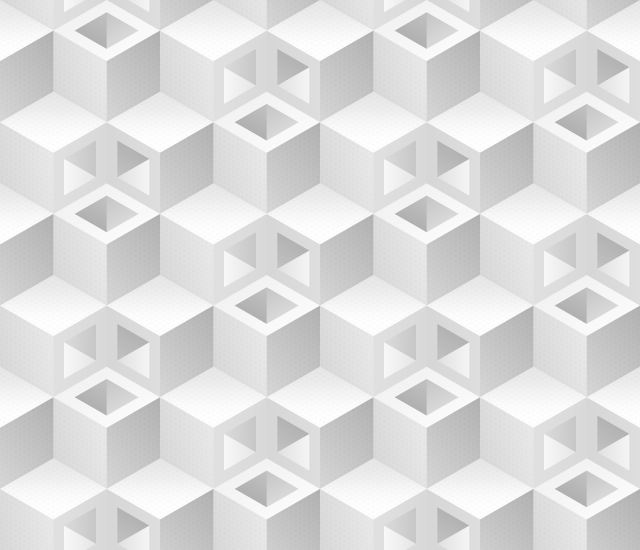
A WebGL 2 fragment shader for this pattern:

```glsl
#version 300 es
precision highp float;
// Isometric stack of pale cubes: the plane is cut into hexagons, each an inner
// corner of three rhombic faces with soft gradients. Every third hexagon is
// framed and has three recessed windows. The cell repeats 2 x 3 times.

uniform vec2 u_resolution;
out vec4 outColor;

const float SQRT3 = 1.7320508;
const vec2 REPEATS = vec2(2.0, 3.0);            // whole cells across and down
const vec2 CELL = vec2(3.0, SQRT3);             // cell size in hexagon widths
const vec2 TOP_SHADE = vec2(0.905, 0.995);      // back corner, front corner
const vec2 LEFT_SHADE = vec2(0.845, 0.915);     // inner edge, outer edge
const vec2 RIGHT_SHADE = vec2(0.695, 0.845);    // inner top, outer bottom
const vec3 FRAME_SHADE = vec3(0.965, 0.855, 0.865); // top, left-facing, right-facing
const float WINDOW_INSET = 0.2;                 // frame width per face edge
const float DOTS_PER_EDGE = 12.0;
const float DOT_RADIUS = 0.27;
const float DOT_DEPTH = 0.014;
const int SAMPLES = 3;                          // antialiasing grid per axis

const int TOP = 0;
const int LEFT = 1;
const int RIGHT = 2;

// Centre of the hexagon (unit width, point up) that contains p.
vec2 hexCentre(vec2 p) {
    vec2 period = vec2(1.0, SQRT3);
    vec2 even = floor(p / period + 0.5) * period;
    vec2 odd = (floor(p / period) + 0.5) * period;
    return distance(p, even) < distance(p, odd) ? even : odd;
}

// One hexagon in three is framed, alternating by half a cell between rows.
bool isFramed(vec2 centre) {
    float row = floor(centre.y / (0.5 * SQRT3) + 0.5);
    return mod(centre.x - 1.0 - 1.5 * row + 0.5, 3.0) < 1.0;
}

float plainShade(int face, vec2 f) {
    float shade;
    if (face == TOP) {
        shade = mix(TOP_SHADE.x, TOP_SHADE.y, smoothstep(0.0, 1.6, f.x + f.y));
    } else if (face == LEFT) {
        shade = mix(LEFT_SHADE.x, LEFT_SHADE.y, 0.75 * f.y + 0.25 * f.x);
    } else {
        shade = mix(RIGHT_SHADE.x, RIGHT_SHADE.y, 0.6 * f.y + 0.4 * (1.0 - f.x));
    }
    // Faint perforation
    float dotDist = length(fract(f * DOTS_PER_EDGE) - 0.5);
    return shade - DOT_DEPTH * (1.0 - smoothstep(DOT_RADIUS - 0.1, DOT_RADIUS + 0.1, dotDist));
}

// Two inner walls meet along the diagonal of each window.
float windowShade(int face, vec2 w) {
    bool upper = w.x > w.y;
    if (face == TOP) {
        return upper ? mix(0.76, 0.69, w.x) : mix(0.77, 0.85, w.y);
    }
    if (face == LEFT) {
        return upper ? mix(0.76, 0.70, w.x) : mix(0.88, 0.96, w.y);
    }
    return upper ? mix(0.78, 0.86, w.y) : mix(0.90, 0.97, w.y);
}

float framedShade(int face, vec2 f) {
    vec2 w = (f - WINDOW_INSET) / (1.0 - 2.0 * WINDOW_INSET);
    vec2 inside = step(abs(w - 0.5), vec2(0.5));
    if (inside.x * inside.y > 0.5) return windowShade(face, w);
    float slope = 0.03 * (f.y - 0.5);
    return FRAME_SHADE[face] + slope;
}

float cubeShade(vec2 p) {
    vec2 centre = hexCentre(p);
    vec2 d = p - centre;
    float height = d.y * SQRT3;
    float side = abs(d.x);

    // Face coordinates run 0..1 along the two edges leaving the inner corner
    int face;
    vec2 f;
    if (height + side < 0.0) {
        face = TOP;
        f = vec2(-height - d.x, -height + d.x);
    } else {
        face = d.x > 0.0 ? LEFT : RIGHT;
        f = vec2(height + side, 2.0 * side);
    }
    return isFramed(centre) ? framedShade(face, f) : plainShade(face, f);
}

void main() {
    float shade = 0.0;
    for (int j = 0; j < SAMPLES; j++) {
        for (int i = 0; i < SAMPLES; i++) {
            vec2 offset = (vec2(i, j) + 0.5) / float(SAMPLES) - 0.5;
            vec2 uv = (gl_FragCoord.xy + offset) / u_resolution;
            shade += cubeShade(uv * REPEATS * CELL);
        }
    }
    outColor = vec4(vec3(shade / float(SAMPLES * SAMPLES)), 1.0);
}
```
